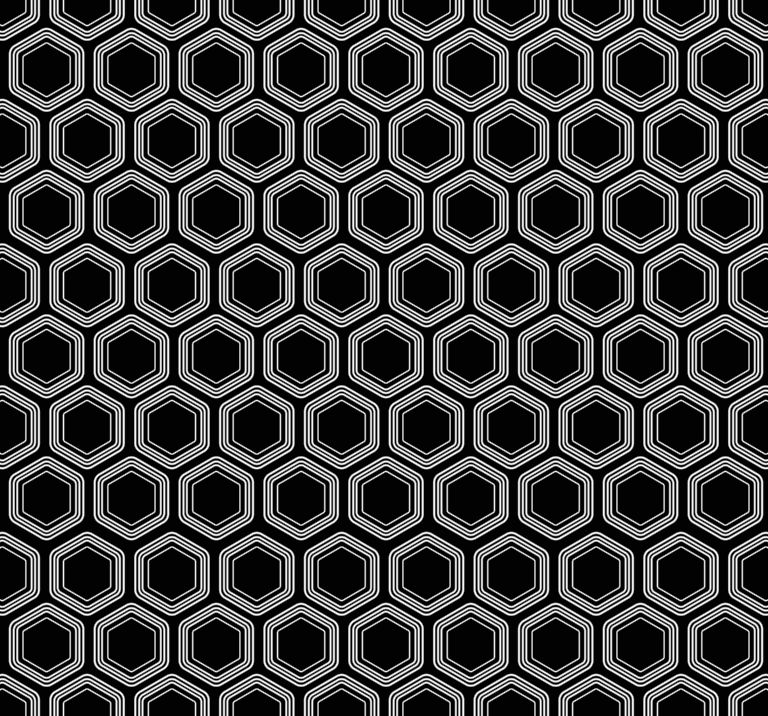
This pattern is drawn by a WebGL 1 fragment shader. Its source:

```glsl
precision highp float;
// Staggered rows of rounded hexagons, each drawn as four nested white outlines on black.

uniform vec2 u_resolution;

// Lengths are in units of 1/768 of the canvas width.
const float CANVAS_WIDTH = 768.0;
const float COLUMN_PITCH = 84.85;
const float ROW_PITCH = 71.0;
const float MEAN_ROW_PITCH = 71.75;
const float FIRST_ROW = -1.2;
const float EVEN_ROW_START = 87.1;
const float ODD_ROW_START = 46.6;
const vec3 BACKGROUND = vec3(0.006);
const vec3 LINE_COLOR = vec3(0.96);

// Signed distance to a pointy-top hexagon with rounded corners.
float roundedHexagon(vec2 p, float apothem, float corner) {
    const vec3 k = vec3(-0.866025, 0.5, 0.577350);
    float core = apothem - corner;
    p = abs(p.yx);
    p -= 2.0 * min(dot(k.xy, p), 0.0) * k.xy;
    p -= vec2(clamp(p.x, -k.z * core, k.z * core), core);
    return length(p) * sign(p.y) - corner;
}

// Soft-edged coverage of one hexagonal outline.
float outline(vec2 p, float apothem, float corner, float width, float soft) {
    float d = abs(roundedHexagon(p, apothem, corner));
    return clamp(0.5 + (0.5 * width - d) / soft, 0.0, 1.0);
}

// The nested outlines, from the outermost inward.
float nestedHexagon(vec2 p, float soft) {
    float ink = outline(p, 36.7, 9.5, 2.1, soft);
    ink = max(ink, outline(p, 32.8, 7.5, 2.0, soft));
    ink = max(ink, outline(p, 29.4, 5.5, 1.9, soft));
    return max(ink, outline(p, 23.6, 3.0, 1.4, soft));
}

// Rows come in bands of four, with a slightly wider gap between bands.
float rowCenter(float row) {
    float seams = 2.5 * step(4.0, row) + 4.5 * step(8.0, row);
    return FIRST_ROW + ROW_PITCH * row + seams;
}

// Offset from the nearest hexagon center in a row.
vec2 cellOffset(vec2 p, float row) {
    float start = mix(EVEN_ROW_START, ODD_ROW_START, mod(row, 2.0));
    float x = mod(p.x - start + 0.5 * COLUMN_PITCH, COLUMN_PITCH) - 0.5 * COLUMN_PITCH;
    return vec2(x, p.y - rowCenter(row));
}

void main() {
    float pixel = CANVAS_WIDTH / u_resolution.x;
    vec2 p = vec2(gl_FragCoord.x, u_resolution.y - gl_FragCoord.y) * pixel;
    float soft = 1.4 * pixel;

    // Tips reach between the hexagons of neighboring rows.
    float nearestRow = floor(p.y / MEAN_ROW_PITCH + 0.5);
    float ink = 0.0;
    for (int i = -1; i <= 1; i++) {
        float row = nearestRow + float(i);
        ink = max(ink, nestedHexagon(cellOffset(p, row), soft));
    }

    gl_FragColor = vec4(mix(BACKGROUND, LINE_COLOR, ink), 1.0);
}
```
